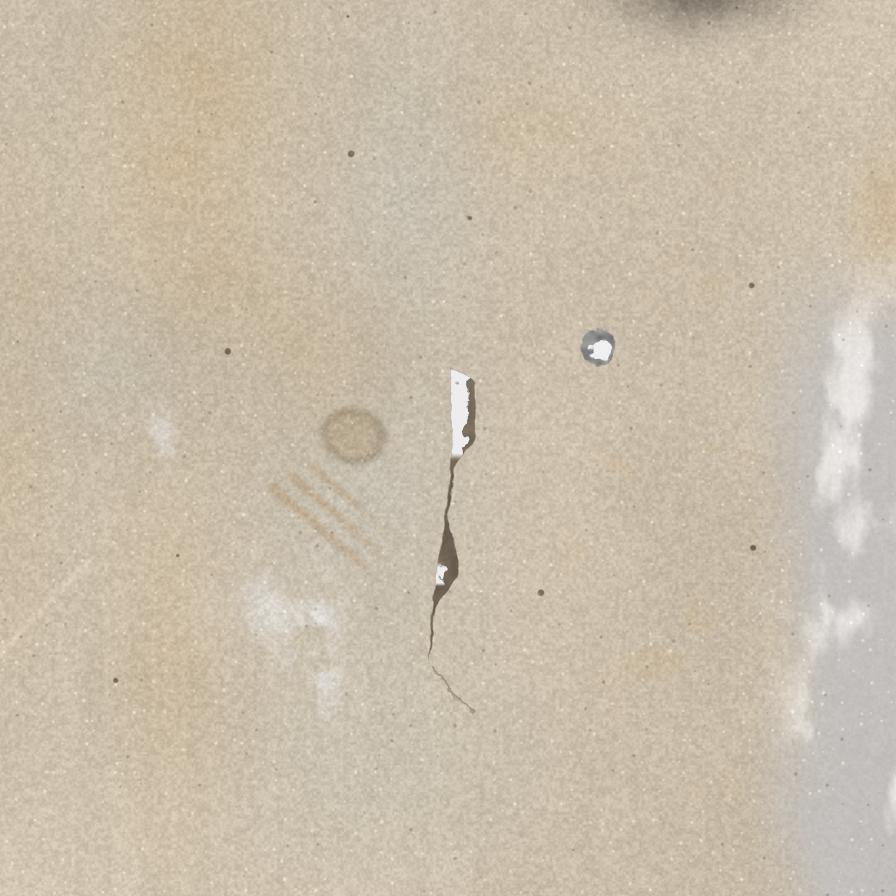
Reproduce this texture procedurally as a Shadertoy shader.

```glsl
// Weathered tan concrete: rust and grey clouds under fine sandy grain, with a
// chipped crack, a pitted hole, a ring stain and chalky smudges.
// Value noise is masked by soft spots and painted from back to front.

float hash(vec2 p) {
    vec3 q = fract(p.xyx * .1031);
    q += dot(q, q.yzx + 33.33);
    return fract((q.x + q.y) * q.z);
}

float noise(vec2 p) {
    vec2 i = floor(p), f = fract(p);
    f = f * f * (3. - 2. * f);
    return mix(mix(hash(i), hash(i + vec2(1, 0)), f.x),
               mix(hash(i + vec2(0, 1)), hash(i + 1.), f.x), f.y);
}

float fbm(vec2 p) {
    float sum = 0., amp = .5;
    for (int i = 0; i < 5; i++) {
        sum += amp * noise(p);
        p = mat2(1.6, 1.2, -1.2, 1.6) * p + 7.3;
        amp *= .5;
    }
    return sum;
}

// Soft ellipse: centre in xy, radii in zw
float spot(vec2 p, vec4 e) {
    vec2 q = (p - e.xy) / e.zw;
    return exp(-dot(q, q));
}

float segment(vec2 p, vec2 a, vec2 d) {
    p -= a;
    return length(p - d * clamp(dot(p, d) / dot(d, d), 0., 1.));
}

// 1 below the edge, 0 above it
float below(float edge, float soft, float x) {
    return 1. - smoothstep(edge - soft, edge + soft, x);
}

// Smooth plateau between two heights
float band(float y, float lo, float lo2, float hi, float hi2) {
    return smoothstep(lo, lo2, y) * (1. - smoothstep(hi, hi2, y));
}

// Jittered dots in a share of the grid cells
float specks(vec2 p, float cells, float share, float radius, float px) {
    vec2 id = floor(p * cells);
    vec2 centre = (id + .25 + .5 * vec2(hash(id + 3.1), hash(id + 8.7))) / cells;
    return step(hash(id + 1.9), share) * below(radius * (.5 + hash(id + 5.5)), px, length(p - centre));
}

void mainImage(out vec4 fragColor, in vec2 fragCoord) {
    vec2 p = fragCoord / iResolution.xy;
    float px = 1. / iResolution.y;
    float cloud = fbm(p * 5. + 2.), mottle = fbm(p * 16. + 11.);
    vec2 w = p + .05 * (vec2(cloud, fbm(p * 6. + 31.)) - .5);

    // Tan ground, paler at lower left and upper right
    vec3 col = vec3(.787, .738, .66) + .07 * (cloud - .48);
    col += .025 * (spot(p, vec4(.05, .05, .5, .3)) + spot(p, vec4(.95, .85, .25, .4)));

    // Rust and grey clouds
    float rust = .75 * spot(w, vec4(.22, .84, .09, .25)) + .55 * spot(w, vec4(.2, .25, .07, .2))
               + .6 * spot(w, vec4(.36, .58, .07, .08)) + .45 * spot(w, vec4(.56, .86, .12, .06))
               + .4 * spot(w, vec4(.02, .55, .05, .25)) + .8 * spot(w, vec4(.99, .76, .04, .07))
               + .7 * smoothstep(.54, .72, mottle) * spot(p, vec4(.77, .44, .12, .28));
    col = mix(col, vec3(.79, .69, .545), clamp(rust * (.25 + .7 * mottle), 0., .7));
    float grey = spot(w, vec4(.46, .8, .08, .16)) + spot(w, vec4(.41, .45, .13, .14))
               + .6 * spot(w, vec4(.12, .58, .12, .07)) + .6 * spot(w, vec4(.42, .16, .18, .15));
    col = mix(col, vec3(.775, .755, .705), clamp(.65 * grey, 0., .75));

    // Bluish cement wash along the right edge
    float wash = below(.66, .08, w.y) * smoothstep(.82, .94, w.x + .06 * (mottle - .5));
    col = mix(col, vec3(.755, .75, .75), .85 * wash);
    col += .15 * wash * smoothstep(.48, .68, fbm(p * vec2(18, 10) + 5.));

    // Faint vertical trowel lines
    col += .022 * (noise(p * vec2(150, 4)) - .5) * (.4 + spot(p, vec4(.18, .12, .2, .2)));

    // Diagonal rust scrapes and one pale scratch
    for (float i = 0.; i < 3.; i++) {
        float d = segment(p, vec2(.305, .455) + i * vec2(.022, .012), vec2(.105, -.09));
        float scrape = below(.004, .005, d + .005 * (mottle - .5)) * below(.41, .05, p.x);
        col = mix(col, vec3(.7, .58, .44), .5 * scrape);
    }
    float scratch = segment(p, vec2(0, .27), vec2(.1, .105));
    col += .05 * below(.003, .004, scratch + .006 * (mottle - .5));

    // Ring stain, and a dark blot at the top
    vec2 r = mat2(.9, .25, -.25, .9) * (p - vec2(.395, .513));
    float ring = length(r / vec2(.034, .029)) + .35 * (mottle - .5);
    col = mix(col, vec3(.7, .63, .52), .6 * below(.97, .18, ring));
    float rim = (ring - .92) / .16;
    col -= .075 * exp(-rim * rim);
    float blot = spot(w, vec4(.79, 1.02, .09, .045));
    col = mix(col, vec3(.46, .43, .39), clamp(blot * (.4 + mottle), 0., .85));

    // Chalky smudges
    float chalk = spot(p, vec4(.355, .275, .025, .065)) + .6 * spot(p, vec4(.3, .325, .03, .045))
                + .6 * spot(p, vec4(.18, .51, .018, .03));
    chalk *= smoothstep(.3, .62, fbm(p * 38.));
    col = mix(col, vec3(.89, .88, .87), min(1.1 * chalk, .85));

    // Sandy grain and scattered specks
    float grain = noise(p * 270.) + .8 * noise(p * 470. + 40.) - .9;
    col += grain * mix(.075, .03, wash);
    col += .1 * specks(p, 90., .16, .0013, px);
    col -= .13 * specks(p + .37, 60., .07, .0014, px);
    col -= .3 * specks(p + .71, 14., .05, .0025, px);

    // Crack: two open lobes joined by a slit, ending in a hairline
    float rag = fbm(p * 75.) - .48;
    float left = mix(.479, .503, smoothstep(.27, .5, p.y));
    float width = .028 * band(p.y, .472, .515, .572, .592) + .02 * band(p.y, .315, .36, .365, .43)
                + .003 * band(p.y, .245, .3, .48, .5);
    float across = p.x - left + .006 * rag;
    float open = below(.5 * width, px, abs(across - .5 * width)) * smoothstep(0., .002, width);
    col = mix(col, mix(vec3(.36, .32, .27), vec3(.54, .49, .42), mottle + rag), open);
    float plaster = band(p.y, .485, .495, .585, .592)
                  * below(.0175, .0015, across + .025 * rag + .15 * max(.52 - p.y, 0.))
                  + band(p.y, .345, .35, .366, .374) * below(.0085, .0015, across + .03 * rag);
    col = mix(col, vec3(.93) - .35 * smoothstep(.14, .26, rag), open * plaster);
    float hair = segment(p + .01 * rag, vec2(.48, .255), vec2(.047, -.052));
    col = mix(col, vec3(.48, .43, .36), .65 * below(.0008, px, hair));

    // Pitted hole with a bright flake
    vec2 h = p - vec2(.668, .612);
    vec3 pit = mix(vec3(.42, .41, .41), vec3(.66), noise(p * 130.));
    float flake = length((h - vec2(.003, -.003)) / vec2(.011, .013)) + 2. * rag;
    pit = mix(pit, vec3(.94), below(.82, .12, flake));
    col = mix(col, pit, below(1., .07, length(h / vec2(.017, .022)) + .7 * rag));

    fragColor = vec4(col, 1);
}
```
